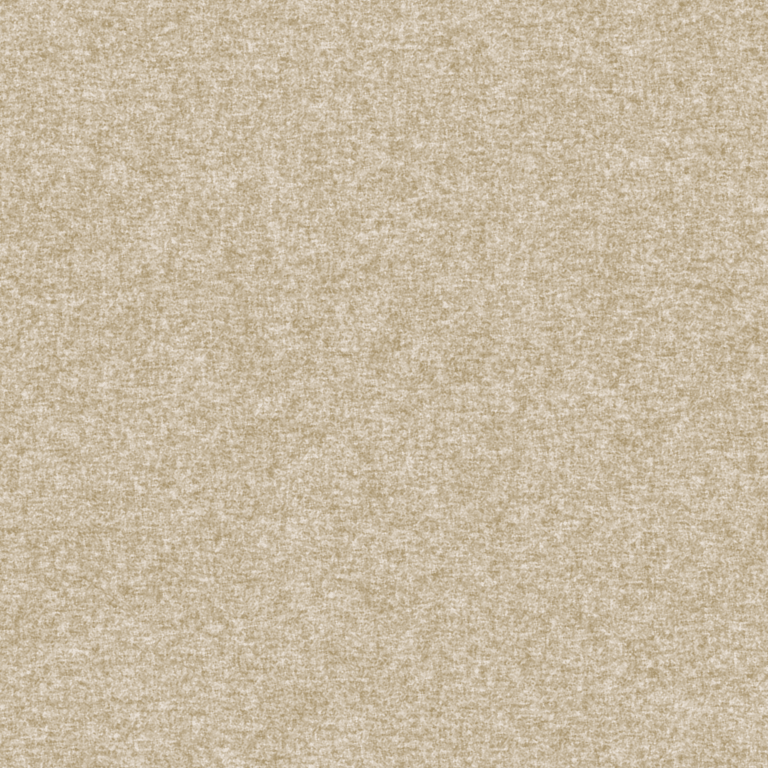
A WebGL 1 fragment shader for this texture:

```glsl
precision highp float;
// Fine beige linen: short weft and warp yarn streaks interlaced by a sine
// weave, with crisp fibre grain, faint mottling and sparse cellular slubs.
// All layers sum to one tone value that moves along a single colour line.

uniform vec2 u_resolution;

// Colour line: mid cloth colour and its change per unit of tone
const vec3 CLOTH_COLOR = vec3(0.789, 0.732, 0.637);
const vec3 TONE_STEP = vec3(0.042, 0.050, 0.069);
const float TONE_LIMIT = 2.9;

// Cells per canvas, across and up
const vec2 WEFT_CELLS = vec2(127.0, 373.0);
const vec2 WARP_CELLS = vec2(367.0, 149.0);
const vec2 LONG_WEFT_CELLS = vec2(41.0, 293.0);
const vec2 LONG_WARP_CELLS = vec2(283.0, 33.0);
const vec2 MOTTLE_CELLS = vec2(57.0, 86.0);
const vec2 DRIFT_CELLS = vec2(5.0, 6.0);
const vec2 SLUB_CELLS = vec2(33.0, 61.0);
const float GRAIN_CELLS = 461.0;
const float WEAVE_REPEATS = 159.0;

// Strength of each layer
const float YARN_GAIN = 1.0;
const float GRAIN_GAIN = 0.66;
const float LONG_WEFT_GAIN = 0.19;
const float LONG_WARP_GAIN = 0.16;
const float MOTTLE_GAIN = 0.17;
const float DRIFT_GAIN = 0.05;
const float SLUB_GAIN = 0.8;
const float WEAVE_GAIN = 0.10;
const float INTERLACE = 0.25;

const float SLUB_SHARE = 0.16;
const float WOBBLE = 0.0012;
const float TAU = 6.2831853;

float hash(vec2 p) {
  vec3 q = fract(vec3(p.xyx) * 0.1031);
  q += dot(q, q.yzx + 33.33);
  return fract((q.x + q.y) * q.z);
}

// Value noise, scaled to about zero mean and unit deviation
float noise(vec2 p) {
  vec2 cell = floor(p);
  vec2 f = fract(p);
  f = f * f * (3.0 - 2.0 * f);
  float low = mix(hash(cell), hash(cell + vec2(1.0, 0.0)), f.x);
  float high = mix(hash(cell + vec2(0.0, 1.0)), hash(cell + 1.0), f.x);
  return (mix(low, high, f.y) - 0.5) * 4.65;
}

// Sparse cellular slubs: positive ones are pale, negative ones dark
float slubs(vec2 p) {
  vec2 cell = floor(p);
  float sum = 0.0;
  for (int y = -1; y <= 1; y++) {
    for (int x = -1; x <= 1; x++) {
      vec2 id = cell + vec2(float(x), float(y));
      vec2 center = id + vec2(hash(id + 17.0), hash(id + 59.0));
      float pick = hash(id + 113.0);
      float size = mix(0.14, 0.36, hash(id + 151.0));
      vec2 d = (p - center) / vec2(size, size * 0.6);
      float shade = pick < SLUB_SHARE * 0.5 ? 1.0 : -1.0;
      sum += shade * step(pick, SLUB_SHARE) * exp(-dot(d, d));
    }
  }
  return sum;
}

// Layered sines that keep the threads from running ruler-straight
vec2 wobble(vec2 p) {
  return WOBBLE * (sin(p.yx * vec2(41.0, 37.0) + vec2(0.7, 2.1))
    + 0.6 * sin(p.yx * vec2(97.0, 89.0) + p * 23.0));
}

void main() {
  vec2 uv = gl_FragCoord.xy / min(u_resolution.x, u_resolution.y);
  vec2 cloth = uv + wobble(uv);

  // Interlaced yarns
  vec2 wave = sin(cloth * WEAVE_REPEATS * TAU);
  float weave = wave.x * wave.y;
  float weft = noise(cloth * WEFT_CELLS + 7.3);
  float warp = noise(cloth * WARP_CELLS + 211.7);
  float tone = YARN_GAIN * mix(weft, warp, 0.45 + INTERLACE * weave);
  tone += WEAVE_GAIN * weave;

  // Longer faint threads
  tone += LONG_WEFT_GAIN * noise(cloth * LONG_WEFT_CELLS + 401.2);
  tone += LONG_WARP_GAIN * noise(cloth * LONG_WARP_CELLS + 533.9);

  // Fibre grain, turned off the thread axes
  vec2 turned = mat2(0.8, 0.6, -0.6, 0.8) * uv;
  tone += GRAIN_GAIN * noise(turned * GRAIN_CELLS + 907.4);

  // Mottling, broad drift and slubs
  tone += MOTTLE_GAIN * noise(cloth * MOTTLE_CELLS + 73.1);
  tone += DRIFT_GAIN * noise(uv * DRIFT_CELLS + 31.6);
  tone += SLUB_GAIN * slubs(cloth * SLUB_CELLS);

  tone = clamp(tone, -TONE_LIMIT, TONE_LIMIT);
  gl_FragColor = vec4(CLOTH_COLOR + TONE_STEP * tone, 1.0);
}
```
